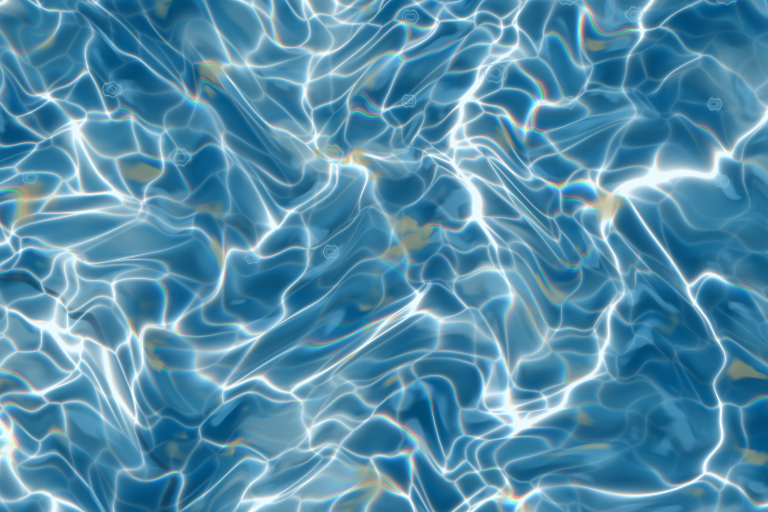
A Shadertoy shader for this texture:

```glsl
const vec3 DEEP  = vec3(0.01, 0.33, 0.51);
const vec3 WATER = vec3(0.15, 0.45, 0.60);
const vec3 VEIL  = vec3(0.42, 0.61, 0.69);
const vec3 SKY   = vec3(0.36, 0.65, 0.80);
const vec3 GLINT = vec3(0.92, 0.98, 1.00);
const vec3 AMBER = vec3(0.70, 0.64, 0.46);
const vec2 COARSE_CELLS = vec2(3.0, 2.7);   // cells per canvas height
const vec2 MIDDLE_CELLS = vec2(6.0, 8.5);
const vec2 FINE_CELLS   = vec2(11.0, 16.0);
const float RIPPLE_SLOPE = 0.36;
const float DISPERSION   = 0.0016;
const float BUBBLE_GRID  = 0.15;
const vec2 CORD_RADII    = vec2(0.37, 0.43);

vec2 hash2(vec2 c) {
    return fract(sin(vec2(dot(c, vec2(127.1, 311.7)), dot(c, vec2(269.5, 183.3)))) * 43758.5);
}

// Layered, turned sines, about -1 to 1
float waves(vec2 p) {
    float sum = 0.0, amp = 0.5;
    for (int i = 0; i < 5; i++) {
        sum += amp * sin(p.x + 1.3 * sin(p.y + float(i)));
        p = mat2(0.8, 0.6, -0.6, 0.8) * p * 1.6 + 2.3;
        amp *= 0.62;
    }
    return sum;
}

// Bends the plane as a rippled surface would
vec2 refractPlane(vec2 p) {
    float freq = 6.0;
    for (int i = 0; i < 5; i++) {
        vec2 phase = freq * (p.yx + vec2(0.45, -0.35) * p) + vec2(1.7, 4.1) * float(i);
        p += RIPPLE_SLOPE / freq * sin(phase);
        freq *= 1.85;
    }
    return p;
}

// Cellular noise: zero on the borders between cells
float cellBorder(vec2 p) {
    vec2 cell = floor(p);
    float near = 9.0, next = 9.0;
    for (int y = -1; y <= 1; y++)
    for (int x = -1; x <= 1; x++) {
        vec2 c = cell + vec2(x, y);
        float d = length(c + hash2(c) - p);
        next = min(next, max(near, d));
        near = min(near, d);
    }
    return next - near;
}

// Bright threads of light at three sizes
float caustics(vec2 p, float coarseGain, float middleGain, float fineGain) {
    float coarse = cellBorder(p * COARSE_CELLS + 3.0);
    float middle = cellBorder(p * MIDDLE_CELLS + 17.0);
    float fine = cellBorder(p * FINE_CELLS + 41.0);
    return coarseGain * (0.75 * exp(-coarse / 0.022) + 0.35 * exp(-coarse / 0.09))
         + middleGain * exp(-middle / 0.055)
         + fineGain * exp(-fine / 0.10);
}

// Thin double rings scattered on a grid, sparser toward the bottom
float bubbles(vec2 p) {
    vec2 cell = floor(p / BUBBLE_GRID);
    vec2 rnd = hash2(cell + 5.0);
    vec2 q = p - (cell + 0.25 + 0.5 * rnd) * BUBBLE_GRID;
    float radius = mix(0.011, 0.021, rnd.y);
    float d = length(q * vec2(0.9, 1.15)) + 0.0015 * sin(q.x * 400.0 + rnd.x * 9.0);
    float ring = exp(-abs(d - radius) / 0.0018) + 0.7 * exp(-abs(d - 0.5 * radius) / 0.0022);
    float keep = step(rnd.x, mix(0.04, 0.42, smoothstep(0.3, 0.8, p.y)));
    return ring * keep;
}

void mainImage(out vec4 fragColor, in vec2 fragCoord) {
    vec2 p = fragCoord / iResolution.y;
    vec2 w = refractPlane(p);
    float calm = smoothstep(0.95, 1.4, p.x + 0.12 * sin(p.y * 5.0));

    // Water body with soft, wide-lying swells
    float swell = waves(w * vec2(13.0, 23.0));
    vec3 color = mix(DEEP, WATER, smoothstep(-0.55, 0.8, swell));
    color *= 0.96 + 0.07 * sin(w.y * 60.0 + 3.0 * swell);

    // Pale reflected patches, strongest left of the centre
    float middleBand = exp(-pow((p.x - 0.6) / 0.4, 2.0));
    float patches = smoothstep(0.15, 0.75, waves(w * vec2(8.0, 7.0) + 1.5) + 0.25 * middleBand);
    float facets = smoothstep(-0.35, 0.3, waves(w * vec2(17.0, 30.0) + 9.0));
    color = mix(color, VEIL, patches * mix(0.25, 0.85, facets));
    float sheen = smoothstep(0.45, 0.85, waves(w * vec2(19.0, 34.0) + 4.0));
    color = mix(color, SKY, 0.55 * sheen);

    // Sunken cord along a curve
    float cord = abs(length(w / CORD_RADII) - 1.0);
    color = mix(color, DEEP * 0.65, 0.75 * (1.0 - smoothstep(0.012, 0.028, cord)));

    // Caustics, split by colour
    float fade = smoothstep(-0.7, 0.6, waves(p * 6.0 + 2.0));
    float flicker = smoothstep(-0.6, 0.7, waves(w * 15.0 + 6.0));
    float prism = smoothstep(0.2, 0.8, waves(p * 17.0 + 8.0));
    vec2 spread = vec2(0.5, 1.0) * DISPERSION * (1.0 + 2.5 * prism);
    vec3 light;
    for (int c = 0; c < 3; c++) {
        vec2 q = w + spread * float(c - 1);
        light[c] = caustics(q, 0.45 + 0.75 * flicker,
                            (0.25 + 0.6 * flicker) * mix(1.0, 0.6, calm),
                            (0.15 + 0.6 * fade) * mix(1.0, 0.3, calm));
    }
    color = mix(color, GLINT, clamp(light, 0.0, 1.0));

    // Warm spots and floating bubbles
    float warm = prism * smoothstep(0.25, 0.7, waves(w * vec2(21.0, 36.0) + 12.0));
    color = mix(color, AMBER, 0.6 * warm);
    color = mix(color, VEIL * 1.25, 0.7 * clamp(bubbles(p), 0.0, 1.0));

    fragColor = vec4(clamp(color, 0.0, 1.0), 1.0);
}
```
